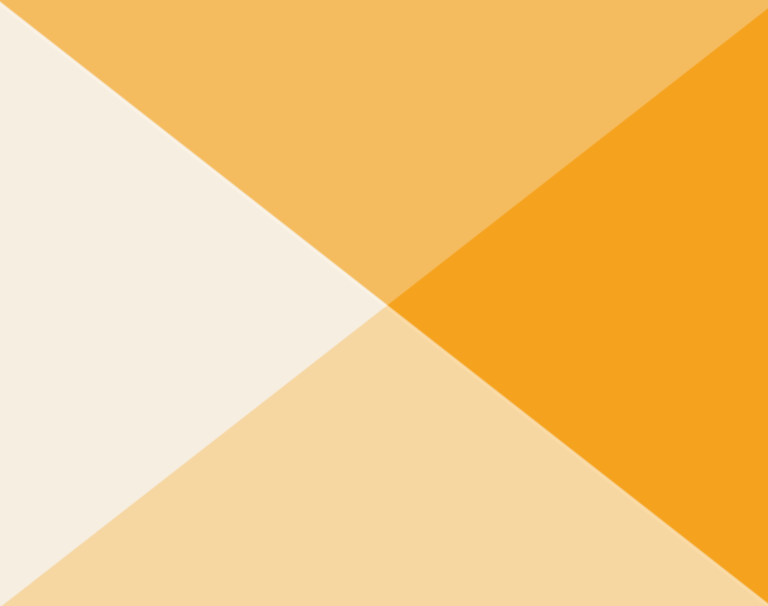
A WebGL 2 fragment shader for this background:

```glsl
#version 300 es
precision highp float;
// Four flat triangles in warm tones meeting near the middle of the canvas.
// Two crossing lines give signed distances; their soft sides blend the colours,
// and a faint pale rim follows the lower side of the falling line.

uniform vec2 u_resolution;
out vec4 fragColor;

// Soft step across a line, never narrower than one pixel.
float side(float d) {
    float w = max(0.0018, 0.7 * fwidth(d));
    return smoothstep(-w, w, d);
}

// Signed distance to a line through the origin with the given slope.
float lineDistance(vec2 p, float slope) {
    return (p.y - slope * p.x) / sqrt(1.0 + slope * slope);
}

void main() {
    vec2 uv = gl_FragCoord.xy / u_resolution;
    vec2 p = uv - vec2(0.5046, 0.4965);

    float falling = lineDistance(p, -0.9930);
    float rising = lineDistance(p, 0.9885);
    float aboveFalling = side(falling);
    float aboveRising = side(rising);

    vec3 cream = vec3(0.963, 0.932, 0.880);
    vec3 sand = vec3(0.965, 0.839, 0.631);
    vec3 apricot = vec3(0.961, 0.737, 0.373);
    vec3 orange = vec3(0.961, 0.635, 0.118);

    // Left and bottom lie below the falling line, top and right above it.
    vec3 lower = mix(sand, cream, aboveRising);
    vec3 upper = mix(orange, apricot, aboveRising);

    // Pale rim just under the falling edge.
    float rim = exp(-pow((falling + 0.0035) / 0.002, 2.0));
    lower += 0.02 * rim;

    fragColor = vec4(mix(lower, upper, aboveFalling), 1.0);
}
```
